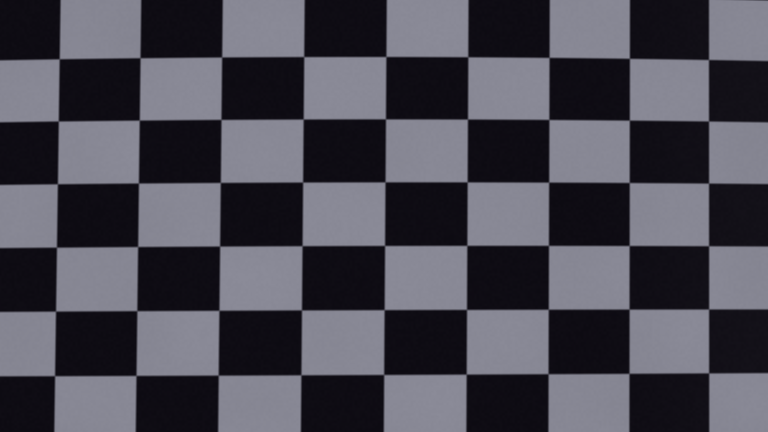
A WebGL 1 fragment shader for this pattern:

```glsl
precision highp float;
// A grey and near-black checkerboard, as seen through a slightly tilted, bulging lens.
// The view is warped into board cells, soft square waves are multiplied into checks,
// and faint cloudy shading, haze and grain give the surface some unevenness.

uniform vec2 u_resolution;

const vec3 LIGHT = vec3(0.53, 0.53, 0.58);
const vec3 DARK = vec3(0.055, 0.046, 0.075);
const vec2 CELLS_PER_HEIGHT = vec2(5.243, 6.793);
const float CENTER_X = 0.003;       // board line nearest the middle
const float CENTER_ROW = 3.53;      // row coordinate at mid height
const float EDGE_SOFTNESS = 0.0036; // half width of an edge, in canvas heights
const float CLOUD_SCALE = 7.0;
const float CLOUD_AMOUNT = 0.035;
const float GRAIN_SCALE = 170.0;
const float GRAIN_AMOUNT = 0.010;
const float HAZE_AMOUNT = 0.022;

float hash(vec2 p) {
  vec3 q = fract(vec3(p.xyx) * 0.1031);
  q += dot(q, q.yzx + 33.33);
  return fract((q.x + q.y) * q.z);
}

float valueNoise(vec2 p) {
  vec2 cell = floor(p);
  vec2 f = fract(p);
  f = f * f * (3.0 - 2.0 * f);
  float low = mix(hash(cell), hash(cell + vec2(1.0, 0.0)), f.x);
  float high = mix(hash(cell + vec2(0.0, 1.0)), hash(cell + 1.0), f.x);
  return mix(low, high, f.y);
}

// Centered canvas position to board column and row, rows counted downward.
vec2 boardCoordinates(vec2 p) {
  // Lean of the columns, then their narrowing toward the sides
  float x = p.x - CENTER_X - (0.007 - 0.010 * p.x) * p.y;
  float column = CELLS_PER_HEIGHT.x * x + 0.045 * x * x + 0.107 * x * x * x;

  // Bow and tilt of the rows, then their change of spacing with height
  float y = p.y + (0.0051 + 0.016 * p.y) * p.x * p.x
          + (0.0074 * p.y - 0.0016) * p.x;
  float row = CENTER_ROW - CELLS_PER_HEIGHT.y * y - 0.22 * y * y;
  return vec2(column, row);
}

// Square wave from -1 to 1 that changes sign smoothly at every whole number.
vec2 softSquareWave(vec2 cell, vec2 softness) {
  vec2 parity = 1.0 - 2.0 * mod(floor(cell), 2.0);
  vec2 edgeDistance = abs(fract(cell + 0.5) - 0.5);
  vec2 ramp = clamp(edgeDistance / softness, 0.0, 1.0);
  return parity * ramp * (1.5 - 0.5 * ramp * ramp);
}

void main() {
  vec2 p = (gl_FragCoord.xy - 0.5 * u_resolution) / u_resolution.y;

  // Checks, with edges never sharper than a pixel
  float edge = max(EDGE_SOFTNESS, 0.75 / u_resolution.y);
  vec2 wave = softSquareWave(boardCoordinates(p), edge * CELLS_PER_HEIGHT);
  float lightness = 0.5 + 0.5 * wave.x * wave.y;
  vec3 color = mix(DARK, LIGHT, lightness);

  // Cloudy shading and a slight falloff toward the corners
  float cloud = valueNoise(p * CLOUD_SCALE + 20.0) - 0.5;
  color *= 1.01 + CLOUD_AMOUNT * cloud - 0.02 * dot(p, p);

  // Haze on the right and fine grain
  color += HAZE_AMOUNT * smoothstep(0.45, 0.95, p.x) * (1.0 - lightness);
  color += GRAIN_AMOUNT * (valueNoise(p * GRAIN_SCALE + 300.0) - 0.5);

  gl_FragColor = vec4(color, 1.0);
}
```
